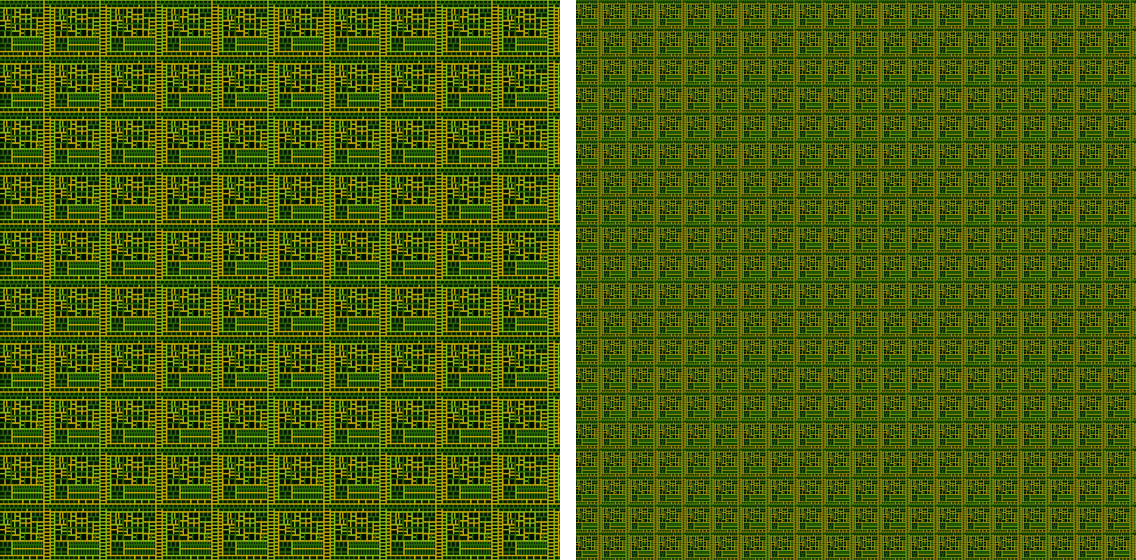
Left, the tile; right, the same tile 2 across and 2 down.
Write a Shadertoy shader that draws this pattern.

```glsl
// Ten by ten circuit-like tiles of ladders and split boxes in yellow, lime and green on black.
#define REPEATS 10.0
#define ORIGIN_X 0.785
#define HALF_LINE 0.0128
#define STRIP_LIMIT 0.125
#define BEADS 16.0
#define BEAD_DEPTH 0.08
#define YELLOW vec3(0.76, 0.66, 0.025)
#define LIME vec3(0.53, 0.74, 0.08)
#define GREEN vec3(0.14, 0.41, 0.025)
#define SHADE vec3(0.05, 0.15, 0.008)
#define BLACK vec3(0.005, 0.025, 0.0)

// State of the box that holds the current point
vec2 lo, hi, tile;
vec3 colour;
float uncovered, pixel;

float hash(vec2 s) {
    return fract(sin(dot(s, vec2(127.1, 311.7))) * 4375.85);
}

float boxSeed() {
    return hash(lo + hi * 1.7);
}

// Yellow or lime, in a cycle of five tiles
vec3 brightInk(float phase) {
    return fract(phase) < 0.4 ? LIME : YELLOW;
}

vec3 lineInk(float seed, float darkShare) {
    if (hash(vec2(seed, 3.1)) < darkShare) return GREEN;
    return brightInk(0.4 * tile.x + 0.6 * tile.y + seed);
}

// Front-to-back blend: earlier lines stay on top
void stroke(float d, float along, vec3 ink) {
    float bead = cos(6.28318 * BEADS * along);
    float halfWidth = HALF_LINE * (1.0 + BEAD_DEPTH * bead);
    float cover = clamp((halfWidth - d) / pixel + 0.5, 0.0, 1.0);
    colour += uncovered * cover * ink;
    uncovered *= 1.0 - cover;
}

// Splits the box, draws the split, keeps the half around p
bool cut(vec2 p, int axis, float at, float darkShare) {
    stroke(abs(p[axis] - at), p[1 - axis], lineInk(boxSeed(), darkShare));
    bool beyond = p[axis] > at;
    if (beyond) lo[axis] = at; else hi[axis] = at;
    return beyond;
}

// Main zones: bias to upright cuts, dark share of cuts, dark share of rungs, rung pitch
vec4 enterZone(vec2 p) {
    if (!cut(p, 1, 0.07, 1.0)) return vec4(1.0, 0.5, 1.0, 0.06);
    if (!cut(p, 0, 0.11, 0.0)) return vec4(1.0, 0.0, 0.0, 0.07);
    if (!cut(p, 1, 0.14, 0.0))
        return cut(p, 0, 0.7, 0.0) ? vec4(1.0, 0.2, 0.3, 0.08) : vec4(0.1, 1.0, 1.0, 0.08);
    if (cut(p, 1, 0.92, 0.0))
        return cut(p, 0, 0.62, 0.0) ? vec4(1.0, 0.0, 0.1, 0.1) : vec4(1.0, 1.0, 1.0, 0.07);
    if (!cut(p, 0, 0.19, 0.0)) return vec4(1.0, 0.1, 0.2, 0.075);
    if (cut(p, 1, 0.66, 0.0))
        return cut(p, 0, 0.43, 0.0) ? vec4(0.1, 0.5, 1.0, 0.055) : vec4(0.1, 1.0, 1.0, 0.11);
    if (cut(p, 0, 0.77, 0.0) && !cut(p, 1, 0.32, 0.0)) return vec4(0.2, 1.0, 1.0, 0.08);
    return vec4(1.2, 0.12, 0.3, 0.085);
}

// Repeated uneven splits down to narrow strips
void subdivide(vec2 p, float bias, float darkShare) {
    for (int i = 0; i < 9; i++) {
        vec2 size = hi - lo;
        if (min(size.x, size.y) < STRIP_LIMIT) break;
        int axis = size.x * bias > size.y ? 0 : 1;
        float ratio = mix(0.37, 0.63, boxSeed());
        cut(p, axis, mix(lo[axis], hi[axis], ratio), darkShare);
    }
}

// Rungs across the long side of a strip, spaced anew in each strip
void rungs(vec2 p, float darkShare, float spacing) {
    vec2 size = hi - lo;
    int axis = size.x > size.y ? 0 : 1;
    float wanted = spacing * mix(0.8, 1.35, hash(hi + lo * 2.9));
    float count = max(1.0, floor(size[axis] / wanted + 0.5));
    float pitch = size[axis] / count;
    float t = (p[axis] - lo[axis]) / pitch;
    float d = abs(t - floor(t + 0.5)) * pitch;
    stroke(d, p[1 - axis], lineInk(boxSeed() + 0.37, darkShare));
}

void mainImage(out vec4 fragColor, in vec2 fragCoord) {
    vec2 uv = fragCoord / iResolution.xy;
    vec2 grid = vec2(uv.x, 1.0 - uv.y) * REPEATS - vec2(ORIGIN_X, 0.0);
    vec2 p = fract(grid);
    tile = floor(grid);
    pixel = REPEATS / iResolution.y;
    lo = vec2(0.0);
    hi = vec2(1.0);
    colour = vec3(0.0);
    uncovered = 1.0;

    // Frame shared by neighbouring tiles
    vec2 edge = floor(grid + 0.5);
    vec2 gap = abs(grid - edge);
    stroke(gap.x, p.y, brightInk(0.4 * edge.x - 0.35));
    stroke(gap.y, p.x, brightInk(0.4 * edge.y + 0.05));

    // Interior
    vec4 style = enterZone(p);
    subdivide(p, style.x, style.y);
    rungs(p, style.z, style.w);

    // Box fill
    float shade = max(0.8 * style.z, hash(lo * 2.3 + hi));
    colour += uncovered * mix(BLACK, SHADE, 0.8 * shade);
    fragColor = vec4(colour, 1.0);
}
```
